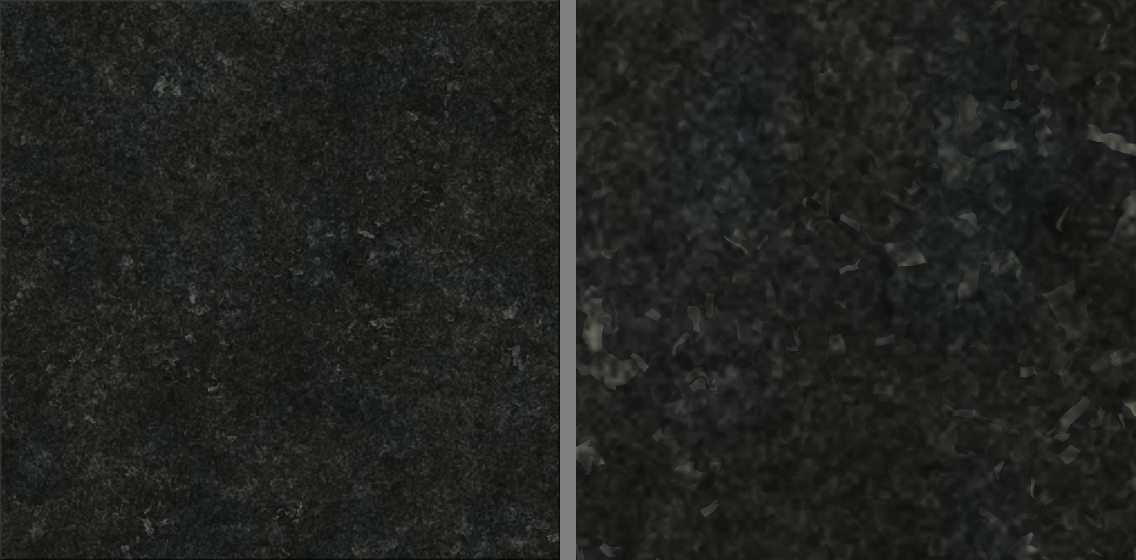
Left, the full canvas; right, a detail of the centre.
Write a WebGL 1 fragment shader that draws this texture.

```glsl
precision highp float;
// Polished black granite: interlocking dark crystals with sparse grey-green flecks.

uniform vec2 u_resolution;

vec3 hash3(vec3 p) {
  p = fract(p * vec3(0.1031, 0.1030, 0.0973));
  p += dot(p, p.yxz + 33.33);
  return fract((p.xxy + p.yxx) * p.zyx);
}

float noise(vec2 p, float seed) {
  vec2 cell = floor(p);
  vec2 f = fract(p);
  f = f * f * (3.0 - 2.0 * f);
  float a = hash3(vec3(cell, seed)).x;
  float b = hash3(vec3(cell + vec2(1.0, 0.0), seed)).x;
  float c = hash3(vec3(cell + vec2(0.0, 1.0), seed)).x;
  float d = hash3(vec3(cell + 1.0, seed)).x;
  return mix(mix(a, b, f.x), mix(c, d, f.x), f.y);
}

// Overlapping sheared laths at random angles; returns a tone from -1 to 1.
float crystals(vec2 p, float scale, float seed) {
  vec2 q = p * scale;
  vec2 cell = floor(q);
  float soft = 0.0009 * scale;
  float tone = 0.0;
  for (int y = -1; y <= 1; y++) {
    for (int x = -1; x <= 1; x++) {
      vec2 id = cell + vec2(float(x), float(y));
      vec3 place = hash3(vec3(id, seed));
      vec3 form = hash3(vec3(id, seed + 57.0));
      float angle = place.z * 3.14159;
      vec2 axis = vec2(cos(angle), sin(angle));
      vec2 offset = q - id - place.xy;
      vec2 local = vec2(dot(offset, axis), dot(offset, vec2(-axis.y, axis.x)));
      local.x += local.y * (form.z - 0.5);
      vec2 edge = abs(local) - vec2(mix(0.3, 0.78, form.x), mix(0.12, 0.36, form.y));
      float mask = 1.0 - smoothstep(-soft, soft, max(edge.x, edge.y));
      tone = mix(tone, fract(form.z * 7.0 + form.x) * 2.0 - 1.0, mask);
    }
  }
  return tone;
}

void main() {
  vec2 uv = gl_FragCoord.xy / u_resolution;

  // Ragged crystal outlines
  vec2 warp = vec2(noise(uv * 150.0, 3.0), noise(uv * 150.0, 4.0)) - 0.5;
  vec2 p = uv + warp * 0.005;

  // Dark body: plates, laths and fine grain
  float cloud = noise(uv * 6.0, 11.0) + 0.8 * noise(uv * 16.0, 14.0) - 0.9;
  float grain = noise(uv * 250.0, 12.0) - 0.5;
  float relief = 0.26 * crystals(p, 20.0, 21.0)
               + 0.36 * crystals(p, 50.0, 22.0)
               + 0.46 * crystals(p, 115.0, 23.0)
               + 0.85 * grain
               + 0.3 * cloud;
  float value = 0.035 + 0.085 * exp(relief);
  float blueness = smoothstep(0.5, 0.9, noise(uv * 14.0, 13.0));
  vec3 color = value * mix(vec3(1.0, 1.005, 0.98), vec3(0.98, 1.01, 1.02), blueness);

  // Pale feldspar flecks, broken into grains and gathered in loose groups
  float cluster = smoothstep(0.35, 0.75, noise(uv * 8.0, 31.0));
  float ragged = smoothstep(0.2, 0.75, 0.55 * noise(uv * 90.0, 32.0) + 0.45 * noise(uv * 200.0, 35.0));
  float broad = smoothstep(0.5, 0.95, crystals(p, 38.0, 33.0)) * cluster;
  float small = smoothstep(0.68, 0.95, crystals(p, 95.0, 34.0)) * (0.15 + 0.4 * cluster);
  float fleck = max(broad * ragged, small);
  vec3 feldspar = vec3(0.345, 0.35, 0.31) * (1.0 + 0.8 * grain);
  color = mix(color, feldspar, 0.8 * fleck);

  // Rare tan specks
  float rust = smoothstep(0.91, 0.95, noise(uv * 12.0, 41.0))
             * smoothstep(0.5, 0.75, crystals(p, 120.0, 42.0));
  color = mix(color, vec3(0.5, 0.39, 0.27), 0.6 * rust);

  // Thin slab edge: lit at left and top, shaded at right and bottom
  float lit = 1.0 - smoothstep(0.001, 0.004, min(uv.x, 1.0 - uv.y));
  float shaded = 1.0 - smoothstep(0.001, 0.004, min(1.0 - uv.x, uv.y));
  color = mix(color, vec3(0.23), 0.65 * lit);
  color *= 1.0 - 0.6 * shaded;

  gl_FragColor = vec4(color, 1.0);
}
```
